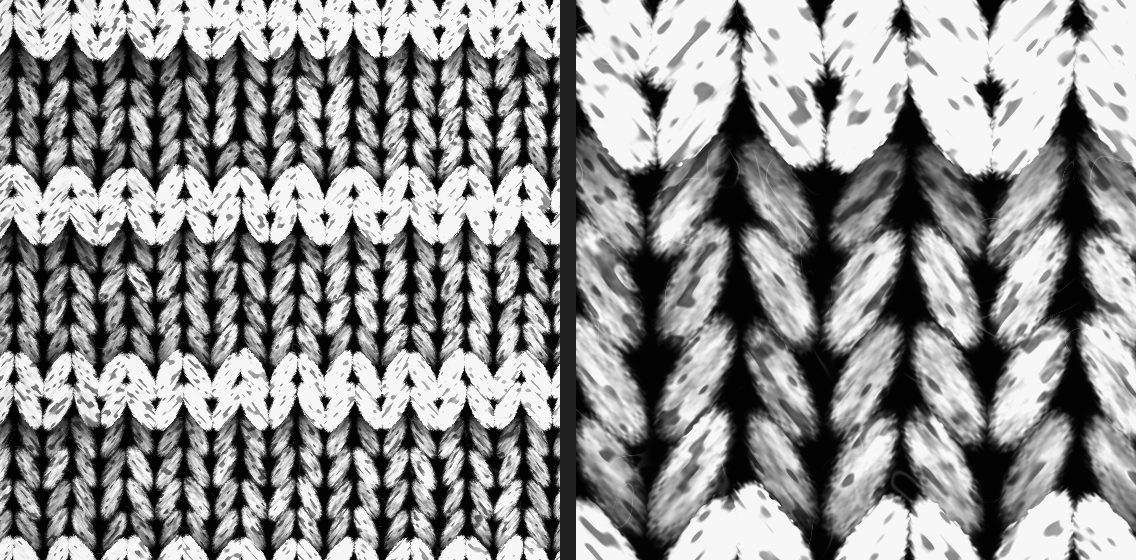
Left, the full canvas; right, a detail of the centre.
A Shadertoy shader for this texture:

```glsl
// Striped stocking-stitch knit: two pale rows, then four grey rows, repeated.
// Each stitch leg is a leaning rounded strand; nearby legs are blended by
// height, and stretched noise gives each one its twisted woolly fibres.

#define LEGS_ACROSS 19.82    // two legs make one V
#define ROWS_DOWN 18.11      // six rows make one stripe repeat
#define KNIT_OFFSET vec2(1.497, 6.13)
#define PALE_SIZE vec2(0.42, 0.98)   // half width, half length of a leg
#define GREY_SIZE vec2(0.35, 0.87)
#define PALE_LEAN 0.43
#define GREY_LEAN 0.40
#define PALE_TONE 1.06
#define GREY_TONE 0.80
#define GAP_TONE 0.025
#define WOBBLE 0.10

float hash(vec2 p) {
    p = fract(p * vec2(0.1031, 0.1137));
    p += dot(p, p.yx + 33.33);
    return fract((p.x + p.y) * p.x * 17.0 + p.y * 41.0);
}

float noise(vec2 p) {
    vec2 i = floor(p), f = fract(p);
    f = f * f * (3.0 - 2.0 * f);
    float low = mix(hash(i), hash(i + vec2(1, 0)), f.x);
    float high = mix(hash(i + vec2(0, 1)), hash(i + vec2(1, 1)), f.x);
    return mix(low, high, f.y);
}

// Returns the tone (x) and height (y) of one leg; offset is from its centre.
vec2 strand(vec2 offset, vec2 id) {
    float band = mod(id.y, 6.0);
    float pale = 1.0 - step(1.5, band);
    float side = mod(id.x, 2.0) < 0.5 ? 1.0 : -1.0;
    float seed = hash(id + 57.0), seed2 = hash(id + 131.0);

    // Local frame: x runs across the leg, y along it
    offset += WOBBLE * (vec2(seed, seed2) - 0.5);
    float lean = mix(GREY_LEAN, PALE_LEAN, pale) + 0.14 * (seed2 - 0.5);
    vec2 axis = vec2(side * sin(lean), cos(lean));
    vec2 local = vec2(dot(offset, vec2(axis.y, -axis.x)), dot(offset, axis));

    // Fibres twist slightly around the leg
    vec2 twist = vec2(local.x - side * 0.28 * local.y, local.y) + 20.0 * vec2(seed, seed2) + 40.0;
    float ply = noise(twist * vec2(8.5, 2.4));
    float fine = noise(twist * vec2(21.0, 6.0) + 9.0);
    float fuzz = noise(twist * vec2(32.0, 17.0) + 23.0);

    // Rounded profile with blunt ends and a ragged edge
    vec2 size = mix(GREY_SIZE, PALE_SIZE, pale) * (0.95 + 0.12 * seed);
    vec2 q = abs(local / size);
    float body = 1.0 - q.x * q.x - q.y * q.y * q.y + 0.22 * (fuzz - 0.5);
    float height = body * (1.0 + 0.40 * pale) - 0.20 * max(body, 0.0) * local.y;

    // Soft form shadow, fibres, and dark flecks between plies
    float form = mix(0.08, 1.0, smoothstep(0.0, mix(0.75, 0.48, pale), body));
    float fibre = 0.48 + 0.50 * ply + 0.36 * fine + 0.18 * fuzz;
    float fleck = smoothstep(0.64, 0.86, noise(twist * vec2(11.0, 4.2) + 71.0));
    float grey = GREY_TONE * fibre * (0.84 + 0.30 * seed);
    float white = PALE_TONE * mix(fibre, 1.0, 0.62) * (0.95 + 0.1 * seed);
    float tone = mix(grey, white, pale) * form * (1.0 - 0.48 * fleck);

    // Grey rows darken beside the raised pale rows
    if (band > 1.5 && band < 2.5) tone *= mix(0.88, 0.48, smoothstep(-0.4, 0.6, offset.y));
    if (band > 4.5) tone *= mix(0.62, 1.0, smoothstep(-0.6, 0.2, offset.y));
    return vec2(tone, height);
}

void mainImage(out vec4 fragColor, in vec2 fragCoord) {
    vec2 uv = fragCoord / iResolution.xy;
    vec2 knit = vec2(uv.x, 1.0 - uv.y) * vec2(LEGS_ACROSS, ROWS_DOWN) - KNIT_OFFSET;
    vec2 wool = knit + 50.0;

    // Hand-made unevenness
    knit += WOBBLE * (vec2(noise(wool * 0.9), noise(wool * 0.8 + 17.0)) - 0.5);
    vec2 cell = vec2(floor(knit.x), floor(knit.y + 0.5));
    float rowHeight = LEGS_ACROSS / ROWS_DOWN;

    // Blend neighbouring legs, the highest one dominating
    float total = exp(1.0), sum = GAP_TONE * total;
    for (int j = -1; j <= 1; j++) {
        for (int i = -1; i <= 1; i++) {
            vec2 id = cell + vec2(i, j);
            vec2 offset = vec2(knit.x - id.x - 0.5, (id.y - knit.y) * rowHeight);
            vec2 leg = strand(offset, id);
            float weight = exp(24.0 * leg.y);
            sum += leg.x * weight;
            total += weight;
        }
    }
    float tone = sum / total;

    // Broad light from the right, then sparse stray hairs
    tone *= mix(0.86, 1.08, smoothstep(0.0, 0.75, uv.x));
    float strands = noise(wool * 3.1 + 2.0 * noise(wool * 1.7));
    float hair = 1.0 - smoothstep(0.0, 0.035, abs(strands - 0.5));
    tone += 0.20 * hair * smoothstep(0.5, 0.8, noise(wool * 2.3 + 31.0)) * (1.0 - tone);

    // Crisp contrast with a soft upper limit
    tone = mix(tone, smoothstep(0.0, 1.0, tone), 0.6);
    fragColor = vec4(vec3(clamp(tone, 0.0, 0.97)), 1.0);
}
```
